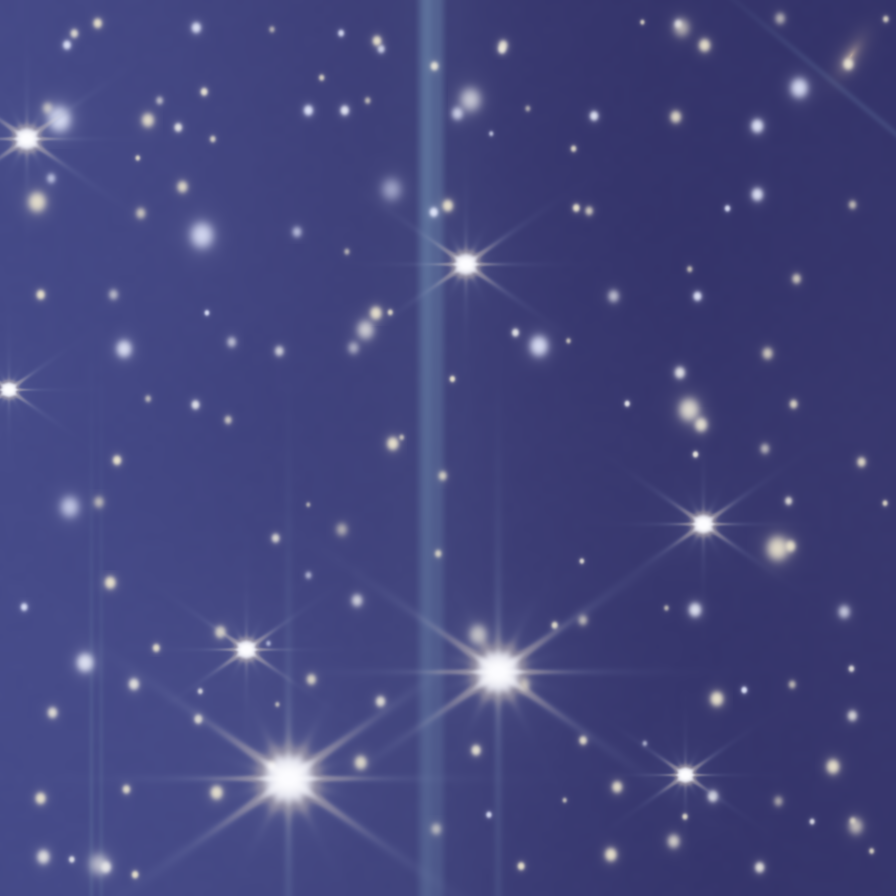
Write a WebGL 1 fragment shader that draws this texture.

```glsl
precision highp float;
// A deep star field on indigo sky: soft round stars scattered on jittered grids,
// spiked stars built from rotated diffraction rays, and pale vertical light streaks.
// Everything is summed as light and then tinted from blue halo to white core.

uniform vec2 u_resolution;

const vec3 SKY_LEFT = vec3(0.280, 0.300, 0.545);
const vec3 SKY_RIGHT = vec3(0.212, 0.210, 0.425);
const vec3 BEAM_COLOR = vec3(0.36, 0.44, 0.61);
const vec3 HALO_COLOR = vec3(0.50, 0.55, 0.72);
const vec3 WARM_COLOR = vec3(0.82, 0.79, 0.77);
const vec3 CORE_COLOR = vec3(0.99, 0.99, 1.0);
const vec3 CREAM_STAR = vec3(0.95, 0.92, 0.82);
const vec3 BLUE_STAR = vec3(0.90, 0.92, 1.0);
const vec3 GALAXY_COLOR = vec3(0.74, 0.66, 0.62);

const float BEAM_X = 0.481;
const float BEAM_HALF_WIDTH = 0.015;
const vec2 HERO_A = vec2(0.556, 0.250);
const vec2 HERO_B = vec2(0.322, 0.131);
const vec2 GALAXY_POS = vec2(0.950, 0.938);
const int SPIKED_COUNT = 6;
const vec2 SPIKED_START = vec2(0.010, 0.565);
const vec2 SPIKED_STEP = vec2(0.755, 0.570);

float hash(vec2 p) {
  return fract(sin(dot(p, vec2(127.1, 311.7))) * 43758.5453);
}

float noise(vec2 p) {
  vec2 i = floor(p), f = fract(p);
  f = f * f * (3.0 - 2.0 * f);
  return mix(mix(hash(i), hash(i + vec2(1.0, 0.0)), f.x),
             mix(hash(i + vec2(0.0, 1.0)), hash(i + vec2(1.0, 1.0)), f.x), f.y);
}

vec2 rotate(vec2 p, float a) {
  float c = cos(a), s = sin(a);
  return vec2(c * p.x + s * p.y, c * p.y - s * p.x);
}

float bell(float x, float width) {
  return exp(-x * x / (width * width));
}

// One diffraction ray through the origin, fading along its length
float ray(vec2 p, float angle, float len, float width) {
  vec2 q = abs(rotate(p, angle));
  return exp(-q.x / len) * bell(q.y, width + 0.015 * q.x);
}

// Core, halo and rays of a bright star
float spikedStar(vec2 p, float size) {
  float d = length(p) / size;
  float w = sqrt(size);
  float light = 2.6 * bell(d, 0.021) + 0.6 * exp(-d / 0.023) + 0.08 * exp(-d / 0.09);
  light += 0.95 * ray(p, 0.0, 0.060 * size, 0.0028 * w);
  light += 0.35 * ray(p, 1.571, 0.075 * size, 0.0040 * w);
  for (int i = 0; i < 2; i++) {
    float side = float(i) * 2.0 - 1.0;
    light += 1.00 * ray(p, side * 0.61, 0.070 * size, 0.0042 * w);
    light += 0.90 * ray(p, side * 1.10, 0.024 * size, 0.0050 * w);
    light += 0.60 * ray(p, side * 0.30, 0.020 * size, 0.0045 * w);
  }
  return light;
}

// Round stars, at most one per grid cell
vec3 addStars(vec3 col, vec2 uv, float cells, float chance, float radius, float seed) {
  vec2 id = floor(uv * cells) + seed;
  vec2 jitter = vec2(hash(id + 3.1), hash(id + 7.7));
  vec2 d = (fract(uv * cells) - mix(vec2(0.15), vec2(0.85), jitter)) / cells;
  d.y *= 0.9;
  float size = radius * mix(0.65, 1.1, hash(id + 11.3));
  float power = mix(0.7, 2.4, hash(id + 19.9)) * step(hash(id), chance);
  float r = length(d);
  float light = power * (bell(r, size) + 0.10 * bell(r, 2.0 * size));
  vec3 tint = mix(CREAM_STAR, BLUE_STAR, smoothstep(0.45, 0.95, hash(id + 23.5)));
  return mix(col, tint, 1.0 - exp(-light));
}

vec3 sky(vec2 uv) {
  float across = uv.x + 0.15 * (uv.y - 0.5);
  vec3 col = mix(SKY_LEFT, SKY_RIGHT, smoothstep(-0.1, 0.85, across));
  col += 0.020 * (noise(uv * 4.0) - 0.5) + 0.006 * (noise(uv * 90.0) - 0.5);
  // Main beam: soft-edged band with a brighter thread and a wide glow
  float x = uv.x - BEAM_X;
  float band = 1.0 - smoothstep(0.5, 1.35, abs(x) / BEAM_HALF_WIDTH);
  float beam = 0.62 * band + 0.25 * bell(x + 0.004, 0.006) + 0.10 * bell(x, 0.055);
  beam *= mix(0.65, 1.0, smoothstep(0.1, 0.9, uv.y));
  // Thin vertical streaks and one slanted trail
  float low = 1.0 - smoothstep(0.1, 0.7, uv.y);
  float thin = bell(uv.x - 0.102, 0.003) + 0.8 * bell(uv.x - 0.113, 0.003);
  thin += 0.7 * (bell(uv.x - HERO_A.x, 0.005) + bell(uv.x - HERO_B.x, 0.005));
  float trail = bell(rotate(uv - vec2(0.91, 0.925), -0.69).y, 0.004);
  trail *= smoothstep(0.75, 0.95, uv.x);
  return mix(col, BEAM_COLOR, min(beam + 0.32 * low * thin + 0.28 * trail, 1.0));
}

void main() {
  vec2 uv = gl_FragCoord.xy / u_resolution;
  vec3 col = sky(uv);

  vec2 g = rotate(uv - GALAXY_POS, 1.0);
  col = mix(col, GALAXY_COLOR, 0.9 * exp(-length(g / vec2(0.014, 0.006))));
  col = addStars(col, uv, 15.0, 0.30, 0.0034, 5.0);
  col = addStars(col, uv, 11.0, 0.62, 0.0052, 41.0);
  col = addStars(col, uv, 6.0, 0.50, 0.0095, 83.0);

  // Two dominant stars and a spread of smaller spiked ones
  float light = spikedStar(uv - HERO_A, 0.95) + spikedStar(uv - HERO_B, 1.1);
  for (int i = 0; i < SPIKED_COUNT; i++) {
    float n = float(i);
    vec2 pos = fract(SPIKED_START + n * SPIKED_STEP);
    light += spikedStar(uv - pos, mix(0.28, 0.48, hash(vec2(n, 2.0))));
  }
  float cover = 1.0 - exp(-light);
  vec3 tint = mix(HALO_COLOR, WARM_COLOR, smoothstep(0.10, 0.45, cover));
  tint = mix(tint, CORE_COLOR, smoothstep(0.50, 0.90, cover));
  gl_FragColor = vec4(mix(col, tint, cover), 1.0);
}
```
